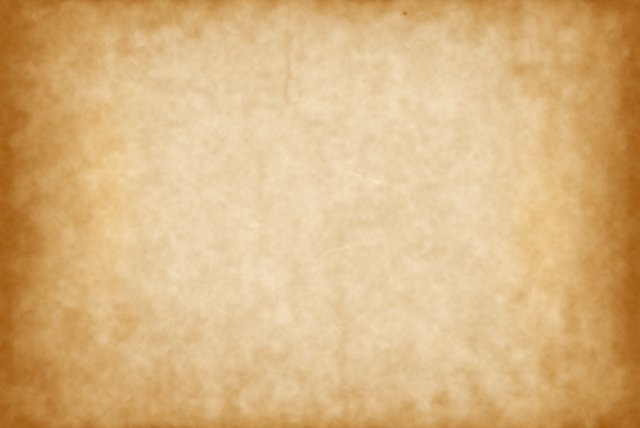
Write a WebGL 1 fragment shader that draws this texture.

```glsl
precision highp float;
uniform vec2 u_resolution;

float hash(vec2 p) {
  vec3 q = fract(vec3(p.xyx) * 0.1031);
  q += dot(q, q.yzx + 33.33);
  return fract((q.x + q.y) * q.z);
}

float noise(vec2 p) {
  vec2 i = floor(p), f = fract(p);
  f = f * f * (3.0 - 2.0 * f);
  return mix(mix(hash(i), hash(i + vec2(1.0, 0.0)), f.x),
             mix(hash(i + vec2(0.0, 1.0)), hash(i + 1.0), f.x), f.y);
}

// Layered noise centered on zero
float fbm(vec2 p) {
  float sum = -0.47, amp = 0.5;
  for (int i = 0; i < 4; i++) {
    sum += amp * noise(p);
    p = mat2(1.6, 1.2, -1.2, 1.6) * p + 17.3;
    amp *= 0.5;
  }
  return sum;
}

// Soft elliptical blot
float blot(vec2 p, vec2 center, vec2 radius) {
  vec2 q = (p - center) / radius;
  return exp(-dot(q, q));
}

// Tapered soft line
float crease(vec2 p, vec2 a, vec2 b, float width) {
  vec2 ab = b - a;
  float t = clamp(dot(p - a, ab) / dot(ab, ab), 0.0, 1.0);
  float d = length(p - a - ab * t) / width;
  return exp(-d * d) * (0.35 + 0.65 * t);
}

vec3 parchment(float age) {
  vec3 c = mix(vec3(0.925, 0.835, 0.69), vec3(0.88, 0.76, 0.58), clamp(age / 0.27, -0.3, 1.0));
  c = mix(c, vec3(0.80, 0.615, 0.36), smoothstep(0.2, 0.65, age));
  return mix(c, vec3(0.65, 0.39, 0.115), smoothstep(0.55, 1.12, age));
}

void main() {
  vec2 uv = gl_FragCoord.xy / u_resolution;
  vec2 p = uv * vec2(1.5, 1.0);
  vec2 warp = vec2(fbm(p * 18.0), fbm(p * 18.0 + 40.0));
  float cloud = fbm(p * 7.0 + 3.0);
  float mottle = fbm(p * 24.0 + warp * 0.8 + 9.0);
  float grain = fbm(p * 52.0 + warp + 70.0);
  float fleck = fbm(p * 95.0 + 130.0);
  float streak = fbm(p * vec2(26.0, 4.0) + 5.0);

  // Burnt borders, deepest halfway up the sides
  vec2 inset = min(uv, 1.0 - uv);
  float midHeight = 1.0 - pow(abs(uv.y - 0.52) * 2.0, 2.0);
  float side = exp(-pow(inset.x / 0.105, 1.2)) * (0.64 + 0.34 * midHeight);
  float cap = 0.34 * exp(-inset.y / 0.10) + 0.24 * exp(-inset.y / 0.025);
  float age = side + cap * (1.0 - 0.5 * side);

  // Broad stains, stronger toward the corners and the foot
  float worn = smoothstep(0.25, 0.85, length((uv - vec2(0.53, 0.55)) * vec2(1.45, 1.6)));
  age += 0.02 + 0.13 * worn;
  age += 0.14 * blot(uv, vec2(0.22, 0.13), vec2(0.17, 0.13));
  age += 0.10 * blot(uv, vec2(0.16, 0.93), vec2(0.17, 0.08));
  age += 0.08 * blot(uv, vec2(0.83, 0.84), vec2(0.07, 0.13));
  age -= 0.08 * blot(uv, vec2(0.70, 0.82), vec2(0.07, 0.11));
  age += cloud * 0.13 + streak * 0.15;
  age += mottle * (0.22 + 0.25 * worn) * (1.0 - 0.4 * side);

  // Drips, ring and small spots
  vec2 q = p + warp * 0.03;
  float ring = length((q - vec2(0.684, 0.789)) * vec2(1.0, 0.8)) - 0.022;
  age += 0.20 * exp(-ring * ring / 0.00005) * clamp(0.6 + mottle * 2.0, 0.0, 1.0);
  age += 0.13 * blot(q, vec2(0.67, 0.87), vec2(0.012, 0.07));
  age += 0.10 * blot(q, vec2(0.705, 0.87), vec2(0.010, 0.05));
  age += 0.23 * blot(q, vec2(0.742, 0.709), vec2(0.016, 0.009));
  age += 0.14 * blot(q, vec2(0.805, 0.19), vec2(0.016, 0.10));
  age += 0.12 * blot(q, vec2(0.60, 0.19), vec2(0.018, 0.04));
  age += 0.20 * blot(q, vec2(1.22, 0.844), vec2(0.018, 0.016));
  age += 0.22 * blot(q, vec2(1.224, 0.307), vec2(0.018, 0.012));
  age += 0.22 * blot(q, vec2(1.035, 0.072), vec2(0.020, 0.018));
  age += 0.18 * blot(q, vec2(0.35, 0.94), vec2(0.020, 0.016));
  age += 0.35 * blot(p, vec2(0.949, 0.969), vec2(0.006, 0.005));

  vec3 color = parchment(clamp(age, -0.1, 1.1));

  // Golden glow inside the side borders
  float glow = blot(uv, vec2(0.165, 0.55), vec2(0.055, 0.26))
             + blot(uv, vec2(0.845, 0.46), vec2(0.055, 0.26));
  color += glow * vec3(0.03, 0.01, -0.035);

  // Paper fiber, pale creases and short curled wisps
  color += (grain * 0.85 + fleck * 0.5) * vec3(0.07, 0.095, 0.135);
  float light = crease(q, vec2(0.79, 0.605), vec2(0.845, 0.590), 0.004)
              + crease(q, vec2(0.845, 0.585), vec2(0.888, 0.576), 0.004)
              + crease(q, vec2(0.745, 0.405), vec2(0.815, 0.428), 0.004)
              + 0.4 * crease(q, vec2(1.005, 0.775), vec2(1.035, 0.825), 0.004);
  float wisp = 1.0 - smoothstep(0.0, 0.035, abs(fbm(p * 20.0 + 210.0)));
  light += 0.35 * wisp * smoothstep(0.06, 0.2, fbm(p * 16.0 + 90.0)) * (1.0 - side);
  color += light * vec3(0.035, 0.05, 0.07);

  gl_FragColor = vec4(clamp(color, 0.0, 1.0), 1.0);
}
```
